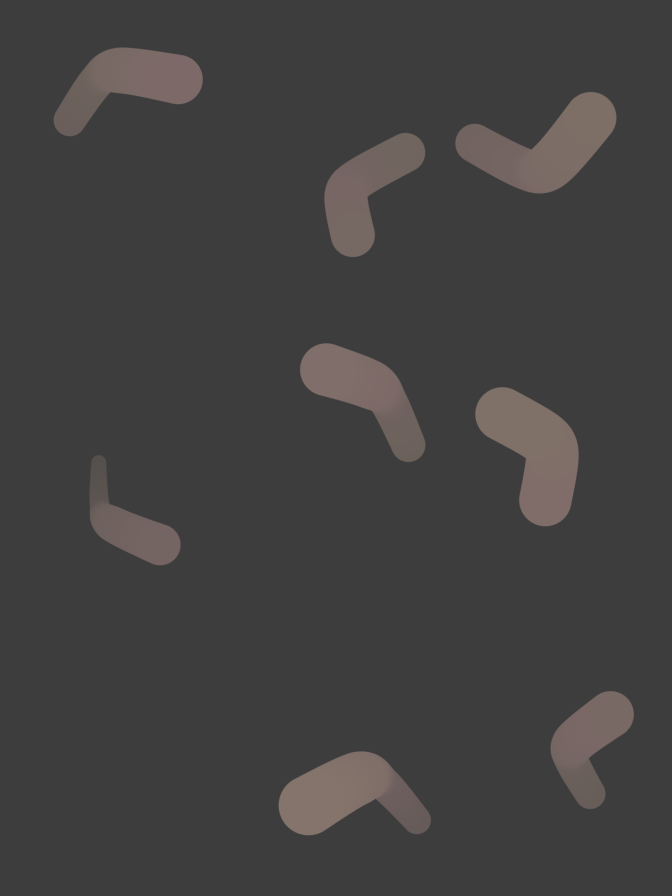
Reproduce this pattern procedurally as a Shadertoy shader.

```glsl
// Scattered bent worms, swept from soft discs that fade into a dark grey ground with depth.

const vec3 GROUND = vec3(0.24);
const vec3 PINK   = vec3(0.535, 0.450, 0.438);
const vec3 BROWN  = vec3(0.525, 0.460, 0.425);

const int   GRID       = 3;                  // cells per side
const vec2  EMPTY_CELL = vec2(0.0);          // cell left without a worm
const vec2  JITTER     = vec2(0.045, 0.075); // largest shift from the cell centre
const int   DISCS      = 64;                 // discs swept along one worm
const vec2  ARM        = vec2(0.055, 0.092); // shortest and longest arm
const vec2  BEND       = vec2(1.5, 2.3);     // angle between the arms
const vec2  NEAR_SIZE  = vec2(0.022, 0.034); // radius of the near end
const vec2  FAR_RATIO  = vec2(0.35, 1.0);    // far radius relative to near
const float ELBOW      = 0.25;               // roundness of the bend
const float FADE_POWER = 0.8;                // how quickly depth dims the colour
const float REACH      = 0.16;               // bounding radius of a worm

float hash(vec2 cell, float key) {
    return fract(sin(dot(cell, vec2(127.1, 311.7)) + key * 74.7) * 43758.5453);
}

float pick(vec2 range, vec2 cell, float key) {
    return mix(range.x, range.y, hash(cell, key));
}

vec2 direction(float angle) {
    return vec2(cos(angle), sin(angle));
}

// Returns colour and coverage of the worm of one cell; p is relative to its centre.
vec4 worm(vec2 p, vec2 cell, float pixel) {
    float angle = 6.2832 * hash(cell, 1.0);
    float turn = hash(cell, 2.0) < 0.5 ? -1.0 : 1.0;
    vec2 farArm  = direction(angle) * pick(ARM, cell, 3.0);
    vec2 nearArm = direction(angle + turn * pick(BEND, cell, 4.0)) * pick(ARM, cell, 5.0);
    vec2 elbow = -(farArm + nearArm) / 3.0;
    float nearSize = pick(NEAR_SIZE, cell, 6.0);
    float farSize = nearSize * pick(FAR_RATIO, cell, 7.0);
    float tintPhase = 6.2832 * hash(cell, 8.0);

    vec4 result = vec4(GROUND, 0.0);
    for (int i = 0; i < DISCS; i++) {
        float t = float(i) / float(DISCS - 1);

        // Hyperbola that follows both arms and rounds the elbow
        float s = 2.0 * t - 1.0;
        float h = sqrt(s * s + ELBOW * ELBOW);
        vec2 centre = elbow + 0.5 * ((h - s) * farArm + (h + s) * nearArm);

        // Discs grow toward the viewer, faster around the elbow
        float growth = mix(t, smoothstep(0.38, 0.62, t), 0.5);
        float radius = mix(farSize, nearSize, growth);
        float cover = smoothstep(pixel, -pixel, length(p - centre) - radius);

        // Near discs are painted last and lightest
        vec3 tint = mix(PINK, BROWN, 0.5 + 0.5 * sin(5.0 * t + tintPhase));
        vec3 shade = mix(GROUND, tint, pow(radius / NEAR_SIZE.y, FADE_POWER));
        result.rgb = mix(result.rgb, shade, result.a > 0.0 ? cover : step(0.001, cover));
        result.a = max(result.a, cover);
    }
    return result;
}

void mainImage(out vec4 fragColor, in vec2 fragCoord) {
    vec2 p = fragCoord / iResolution.y;
    vec2 cellSize = vec2(iResolution.x / iResolution.y, 1.0) / float(GRID);
    float pixel = 0.8 / iResolution.y;

    vec3 colour = GROUND;
    for (int y = 0; y < GRID; y++) {
        for (int x = 0; x < GRID; x++) {
            vec2 cell = vec2(x, y);
            if (cell == EMPTY_CELL) continue;

            vec2 shift = 2.0 * vec2(hash(cell, 9.0), hash(cell, 10.0)) - 1.0;
            vec2 offset = p - (cell + 0.5) * cellSize - shift * JITTER;
            if (length(offset) > REACH) continue;

            vec4 layer = worm(offset, cell, pixel);
            colour = mix(colour, layer.rgb, layer.a);
        }
    }
    fragColor = vec4(colour, 1.0);
}
```
